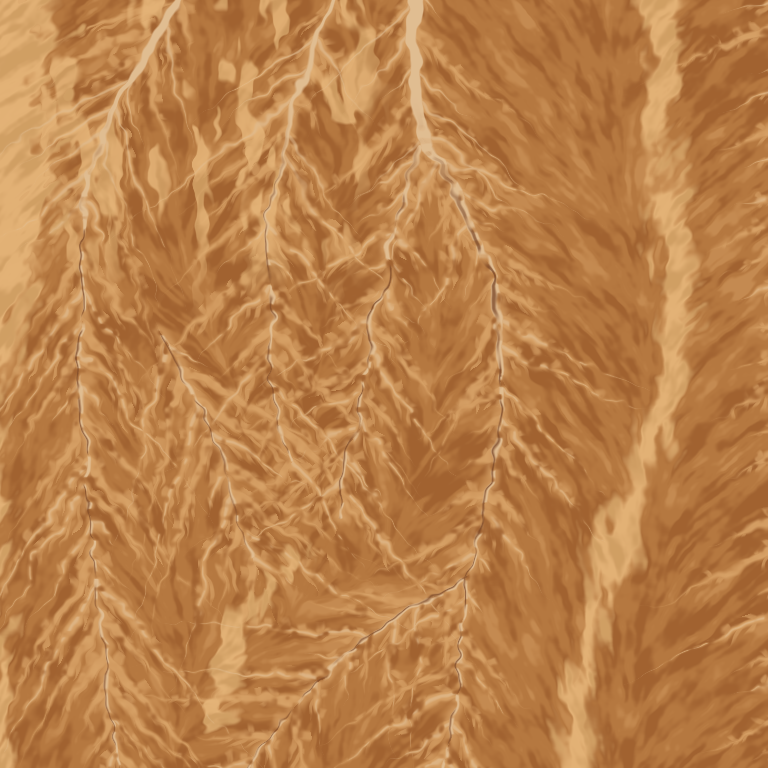
Reproduce this texture procedurally as a WebGL 2 fragment shader.

```glsl
#version 300 es
precision highp float;

uniform vec2 u_resolution;
out vec4 fragColor;

const vec3 DARK  = vec3(0.63, 0.385, 0.19);
const vec3 MID   = vec3(0.71, 0.47, 0.25);
const vec3 LIGHT = vec3(0.82, 0.60, 0.37);
const vec3 PALE  = vec3(0.90, 0.71, 0.475);
const vec3 CREAM = vec3(0.88, 0.74, 0.57);
const vec3 CORE  = vec3(0.47, 0.27, 0.15);

const float BRANCH_SPACING = 0.043;
const float BRANCH_WIDTH = 0.0075;
const float TWIG_SPACING = 0.017;
const float STREAK_LENGTH = 0.034;
const int STREAK_TAPS = 9;

// Trunk ends (start, end) and their shape (sideways bend, channel width)
const int TRUNKS = 11;
const vec4 ENDS[TRUNKS] = vec4[](
    vec4(0.26, 1.02, 0.107, 0.69), vec4(0.107, 0.69, 0.157, -0.02),
    vec4(0.553, 1.02, 0.553, 0.81), vec4(0.553, 0.81, 0.655, 0.52),
    vec4(0.655, 0.52, 0.605, 0.25), vec4(0.605, 0.25, 0.57, -0.02),
    vec4(0.605, 0.25, 0.31, -0.02), vec4(0.545, 0.81, 0.445, 0.33),
    vec4(0.443, 1.02, 0.375, 0.40), vec4(0.21, 0.57, 0.33, 0.27),
    vec4(1.02, 1.08, 1.02, -0.05));
const vec2 SHAPES[TRUNKS] = vec2[](
    vec2(-0.035, 0.0052), vec2(-0.015, 0.003), vec2(-0.015, 0.0095),
    vec2(0.025, 0.006), vec2(0.008, 0.0035), vec2(0.005, 0.003),
    vec2(-0.03, 0.003), vec2(-0.01, 0.0035), vec2(-0.055, 0.003),
    vec2(0.01, 0.0025), vec2(0.0, 0.002));

struct Drainage { float channel; float core; float feather; vec2 flow; };

float hash(vec2 p) {
    return fract(sin(dot(p, vec2(127.1, 311.7))) * 43758.5453);
}

float noise(vec2 p) {
    vec2 i = floor(p), f = fract(p);
    f = f * f * (3.0 - 2.0 * f);
    return mix(mix(hash(i), hash(i + vec2(1, 0)), f.x),
               mix(hash(i + vec2(0, 1)), hash(i + vec2(1, 1)), f.x), f.y);
}

float band(float dist, float width, float soft) {
    return 1.0 - smoothstep(width - soft, width + soft, dist);
}

float capsule(vec2 p, vec2 a, vec2 b) {
    vec2 ab = b - a;
    return length(p - a - ab * clamp(dot(p - a, ab) / dot(ab, ab), 0.0, 1.0));
}

// One trunk with swept side branches, each carrying small twigs
void addTrunk(vec2 p, int index, float soft, inout Drainage net) {
    vec4 ends = ENDS[index];
    float len = distance(ends.xy, ends.zw);
    vec2 dir = (ends.zw - ends.xy) / len, normal = vec2(-dir.y, dir.x);
    float along = dot(p - ends.xy, dir);
    float t = clamp(along / len, 0.0, 1.0);
    float across = dot(p - ends.xy, normal) - SHAPES[index].x * 4.0 * t * (1.0 - t);
    float side = across < 0.0 ? -1.0 : 1.0;
    float reach = abs(across);
    float dist = length(vec2(reach, max(max(-along, along - len), 0.0)));
    float width = SHAPES[index].y * mix(1.0, 0.65, t);
    net.channel = max(net.channel, band(dist, width, soft));
    net.core = max(net.core, band(abs(across + 0.0015), width * 0.45, soft) * band(dist, width, soft));
    net.feather = max(net.feather, 0.75 * band(dist, width + 0.006, 0.006));

    float sweep = mix(1.5, 0.45, ends.x);
    float root = along - sweep * reach;
    float cell = floor(root / BRANCH_SPACING);
    vec2 seed = vec2(cell, float(index) * 7.0 + side);
    float extent = mix(0.025, 0.155, pow(hash(seed), 1.4));
    float taper = 1.0 - reach / extent;
    float offset = (root / BRANCH_SPACING - cell - mix(0.35, 0.65, hash(seed + 31.0)));
    float off = abs(offset) * BRANCH_SPACING / sqrt(1.0 + sweep * sweep);
    float rooted = step(-0.01, cell * BRANCH_SPACING) * step((cell + 0.5) * BRANCH_SPACING, len);
    float branch = band(off, BRANCH_WIDTH * taper, 0.003);
    float vein = band(off, 0.0023 * taper, soft) * step(0.45, hash(seed + 57.0));

    float twigRoot = (reach - 0.8 * off) / TWIG_SPACING;
    float twigOff = abs(fract(twigRoot) - 0.5) * TWIG_SPACING;
    float twigReach = 0.02 * hash(seed + floor(twigRoot) * 3.7 + sign(offset)) * min(1.0, taper * 2.0);
    float twig = band(twigOff, 0.0042, 0.002) * band(off, twigReach, 0.003) * step(0.0, taper);
    net.feather = max(net.feather, rooted * max(branch, 0.75 * twig));
    net.channel = max(net.channel, rooted * vein * 0.65);

    float weight = 1.0 / pow(dist * dist + 0.0006, 2.0);
    net.flow += weight * normalize(dir * (sweep + 0.4) + normal * side);
}

// Pale uplands between the drainage systems
float uplands(vec2 p, float grain) {
    float spine = 0.745 + 0.115 * smoothstep(0.0, 0.6, p.y) + 0.027 * exp(-45.0 * pow(p.y - 0.55, 2.0));
    float ragged = 0.034 * (noise(p * vec2(65.0, 26.0)) - 0.5) + 0.04 * (grain - 0.5);
    float ridge = band(abs(p.x - spine) + ragged, 0.019, 0.011);
    float margin = band(p.x + ragged * 1.5, 0.068 * smoothstep(0.45, 0.75, p.y), 0.014);
    float spur = band(capsule(p, vec2(0.285, 0.07), vec2(0.295, 0.17)) + ragged, 0.016, 0.008);
    spur = max(spur, band(capsule(p, vec2(0.295, 0.17), vec2(0.39, 0.27)) + ragged, 0.009, 0.009));
    float streaks = noise(p * vec2(34.0, 9.0) + 4.0) * 0.65 + noise(p * vec2(100.0, 34.0)) * 0.35;
    float zone = smoothstep(0.5, 0.95, p.y) * band(p.x, 0.47, 0.06);
    streaks = smoothstep(0.60, 0.70, streaks) * smoothstep(0.0, 0.5, zone);
    return max(max(ridge, margin), max(spur, streaks * 0.9));
}

void main() {
    float scale = min(u_resolution.x, u_resolution.y);
    vec2 p = gl_FragCoord.xy / scale;
    float soft = max(0.0016, 1.0 / scale);
    vec2 warp = 0.016 * (vec2(noise(p * 22.0), noise(p * 22.0 + 50.0)) - 0.5)
              + 0.008 * (vec2(noise(p * 75.0), noise(p * 75.0 + 90.0)) - 0.5);
    Drainage net = Drainage(0.0, 0.0, 0.0, vec2(0.0, -0.001));
    for (int i = 0; i < TRUNKS; i++) addTrunk(p + warp, i, soft, net);

    // Slope grain: noise averaged along the flow
    vec2 flow = normalize(net.flow);
    float grain = 0.0;
    for (int i = 0; i < STREAK_TAPS; i++) {
        vec2 q = p + warp * 0.4 + flow * STREAK_LENGTH * (float(i) / float(STREAK_TAPS - 1) - 0.5);
        grain += (0.6 * noise(q * 150.0) + 0.4 * noise(q * 62.0 + 9.0)) / float(STREAK_TAPS);
    }
    grain = 0.5 + (grain - 0.5) * 2.2;

    float speckle = noise(p * 120.0);
    float shade = grain + 0.35 * (noise(p * 9.0) - 0.5);
    vec3 color = mix(DARK, MID, smoothstep(0.2, 0.58, shade));
    color = mix(color, LIGHT, 0.55 * smoothstep(0.66, 0.95, shade));
    float feather = net.feather * smoothstep(0.1, 0.5, 0.5 * grain + 0.5 * speckle);
    color = mix(color, mix(LIGHT, PALE, 0.5 * speckle), 0.9 * feather);
    color = mix(color, PALE - 0.07 * (1.0 - smoothstep(0.2, 0.6, grain)), 0.93 * uplands(p + warp, grain));

    // Channels: solid upstream, beaded with a dark core further down
    float solid = smoothstep(0.65, 0.88, p.y);
    color = mix(color, CREAM, net.channel * mix(smoothstep(0.25, 0.6, speckle), 1.0, solid));
    color = mix(color, CORE, 0.75 * net.core * (1.0 - solid) * smoothstep(0.25, 0.55, noise(p * 45.0 + 20.0)));
    fragColor = vec4(color, 1.0);
}
```
